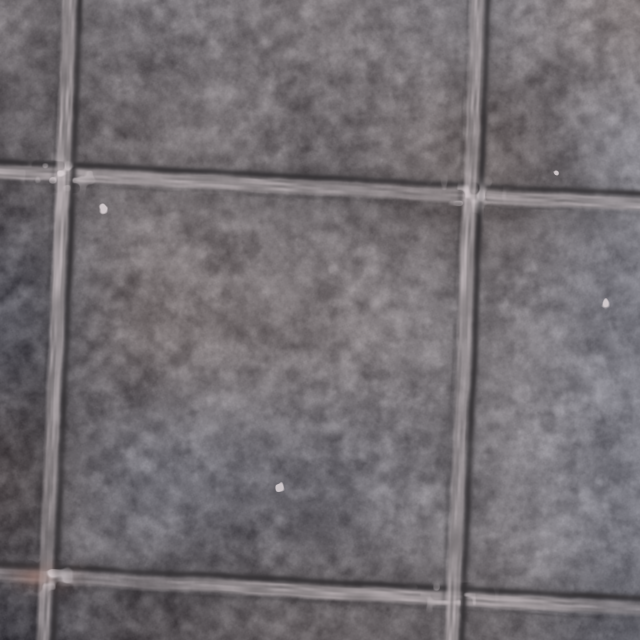
Reproduce this texture procedurally as a WebGL 2 fragment shader.

```glsl
#version 300 es
precision highp float;

uniform vec2 u_resolution;
out vec4 outColor;

const vec2 TILE_PITCH = vec2(0.638, 0.631);
const vec2 GRID_ORIGIN = vec2(0.068, 0.102);
const vec2 GRID_SKEW = vec2(0.042, -0.052);
const float GROUT_HALF_WIDTH = 0.011;
const float CREVICE_OFFSET = 0.016;
const float CREVICE_WIDTH = 0.0055;
const float SEAM_WOBBLE = 0.006;
const float MOTTLE = 0.26;
const float GRAIN = 0.27;
const float RELIEF = 0.11;
const float TILE_VARIATION = 0.03;
const float CHIP_CELLS = 10.0;
const float CHIP_CHANCE = 0.06;
const float CHIP_RADIUS = 0.008;
const vec3 SLATE = vec3(0.435, 0.42, 0.438);
const vec3 GROUT = vec3(0.69, 0.66, 0.67);
const vec3 CREVICE = vec3(0.2, 0.19, 0.2);
const vec3 CHIP = vec3(0.87, 0.84, 0.85);
const vec3 RUST = vec3(0.72, 0.5, 0.43);

float hash(vec2 p) {
    return fract(sin(dot(p, vec2(127.1, 311.7))) * 43758.5453);
}

float noise(vec2 p) {
    vec2 i = floor(p);
    vec2 f = fract(p);
    f = f * f * (3.0 - 2.0 * f);
    vec2 e = vec2(0.0, 1.0);
    return mix(mix(hash(i), hash(i + e.yx), f.x),
               mix(hash(i + e.xy), hash(i + e.yy), f.x), f.y);
}

float fbm(vec2 p) {
    float sum = 0.0;
    float weight = 0.5;
    float total = 0.0;
    for (int i = 0; i < 4; i++) {
        sum += weight * noise(p);
        total += weight;
        weight *= 0.58;
        p = mat2(1.6, 1.2, -1.2, 1.6) * p + 7.3;
    }
    return sum / total;
}

float bell(float x, float width) {
    return exp(-x * x / (width * width));
}

// Worn grout band with a shadowed crevice on its positive side
vec3 addSeam(vec3 color, float d, float along, float seed) {
    d += SEAM_WOBBLE * (fbm(vec2(along * 9.0, seed)) - 0.5);
    float wear = noise(vec2(along * 5.0, seed * 3.7));
    float streaks = noise(vec2(along * 25.0, d * 240.0 + seed));
    float band = 1.0 - smoothstep(GROUT_HALF_WIDTH * 0.6, GROUT_HALF_WIDTH * 1.35, abs(d));
    color = mix(color, GROUT * (0.76 + 0.34 * streaks), band * (0.45 + 0.5 * wear));
    float nearEdge = bell(d + CREVICE_OFFSET, CREVICE_WIDTH * 0.7);
    float farEdge = bell(d - CREVICE_OFFSET, CREVICE_WIDTH);
    color = mix(color, CREVICE, nearEdge * 0.3 * streaks);
    return mix(color, CREVICE, farEdge * (0.6 + 0.35 * noise(vec2(along * 14.0, seed))));
}

// Sparse pale chips, one candidate per cell
float chips(vec2 p) {
    vec2 id = floor(p * CHIP_CELLS);
    vec2 jitter = 0.25 + 0.5 * vec2(hash(id + 3.1), hash(id + 8.7));
    vec2 offset = p - (id + jitter) / CHIP_CELLS;
    float radius = CHIP_RADIUS * (0.6 + 0.6 * hash(id + 5.9));
    float d = length(offset) + 0.006 * (noise(p * 150.0) - 0.5);
    return step(1.0 - CHIP_CHANCE, hash(id)) * (1.0 - smoothstep(radius * 0.5, radius, d));
}

void main() {
    vec2 uv = gl_FragCoord.xy / u_resolution;

    // Slightly skewed tile grid, seams centred on whole numbers
    vec2 grid = (uv - GRID_ORIGIN - GRID_SKEW * uv.yx) / TILE_PITCH;
    vec2 seamId = floor(grid + 0.5);
    vec2 seam = (grid - seamId) * TILE_PITCH;

    // Stone tone: lighting, mottling and fine grain
    float tone = 0.09 * (uv.x - 0.5) + 0.07 * (uv.y - 0.45);
    tone += TILE_VARIATION * (hash(floor(grid) + 2.0) - 0.5);
    tone += MOTTLE * (fbm(uv * 6.0 + 4.0) - 0.5);
    tone += GRAIN * (fbm(uv * 48.0) - 0.5);

    // Embossed pits
    vec2 pitPos = uv * 62.0;
    float relief = noise(pitPos) - noise(pitPos + vec2(0.3, -0.35));
    tone += RELIEF * relief * smoothstep(0.35, 0.75, noise(uv * 11.0 + 20.0));
    float warmth = 0.03 * (noise(uv * 4.0 + 31.0) - 0.5);
    vec3 color = SLATE + tone + vec3(warmth, 0.0, -warmth);

    // Soft soiling beside seams, then the seams themselves
    color *= 1.0 - 0.1 * bell(min(abs(seam.x), abs(seam.y)), 0.045);
    color = addSeam(color, seam.y, uv.x, seamId.y + 11.3);
    color = addSeam(color, seam.x, uv.y, seamId.x + 4.6);

    // Rust and bright crumbs gathered at crossings
    float crossing = bell(length(seam * vec2(0.7, 1.6)), 0.032);
    float crumbs = smoothstep(0.55, 0.8, noise(uv * 85.0 + 9.0));
    float rusty = step(seamId.x + seamId.y, 0.5);
    color = mix(color, RUST, crossing * rusty * 0.55 * noise(uv * 40.0));
    color = mix(color, CHIP, crossing * crumbs * 0.75);
    color = mix(color, CHIP, chips(uv) * 0.85);

    outColor = vec4(clamp(color, 0.0, 1.0), 1.0);
}
```
